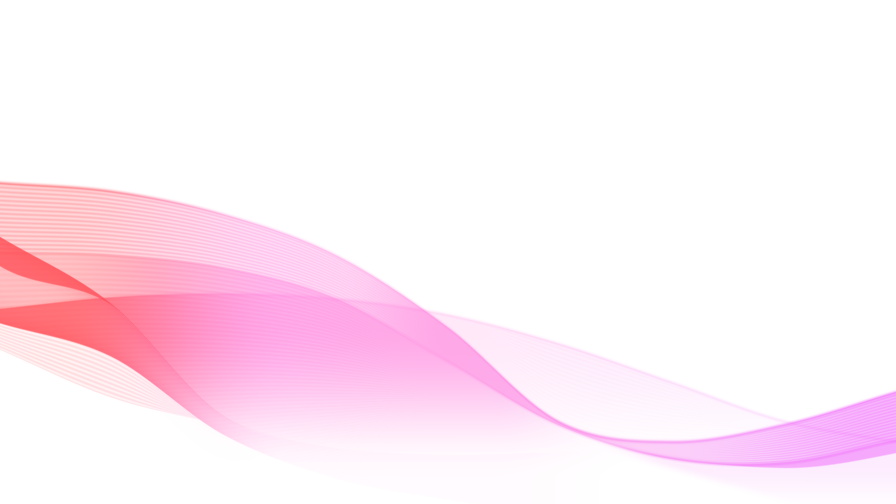
Reproduce this background procedurally as a WebGL 2 fragment shader.

```glsl
#version 300 es
precision highp float;

uniform vec2 u_resolution;
out vec4 outColor;

const vec3 WHITE = vec3(1.0);
const vec3 RED = vec3(1.0, 0.30, 0.33);
const vec3 PINK = vec3(1.0, 0.42, 0.84);
const vec3 MAGENTA = vec3(0.94, 0.40, 0.98);

// Smooth curve through nine evenly spaced heights
float curve(float h[9], float x) {
  float s = clamp(x, 0.0, 0.9999) * 8.0;
  int i = int(s);
  float t = fract(s);
  float a = h[i], b = h[i + 1];
  float before = i > 0 ? h[i - 1] : 2.0 * a - b;
  float after = i < 7 ? h[i + 2] : 2.0 * b - a;
  float m = 0.5 * (b - before), n = 0.5 * (after - a);
  return a + t * (m + t * (3.0 * (b - a) - 2.0 * m - n + t * (2.0 * (a - b) + m + n)));
}

// Soft coverage of everything below an edge
float below(float y, float edge, float soft) {
  return smoothstep(-soft, soft, edge - y);
}

float between(float y, float top, float bottom, float soft) {
  return below(y, top, soft) * (1.0 - below(y, bottom, soft));
}

float stroke(float y, float edge, float width) {
  float d = (y - edge) / width;
  return exp(-d * d);
}

// Glow that hangs under an edge
float underGlow(float y, float edge, float depth, float soft) {
  return below(y, edge, soft) * exp(-max(edge - y, 0.0) / depth);
}

// Fine threads running along a ribbon, fading where they get too dense
float threads(float y, float top, float bottom, float count) {
  float t = count * (y - bottom) / max(abs(top - bottom), 0.012);
  float visible = 1.0 - smoothstep(0.25, 0.8, fwidth(t));
  return visible * cos(6.28318 * t);
}

vec3 inkAt(float x) {
  vec3 warm = mix(RED, PINK, smoothstep(0.06, 0.32, x));
  return mix(warm, MAGENTA, smoothstep(0.45, 0.95, x));
}

void main() {
  vec2 p = gl_FragCoord.xy / u_resolution;
  float x = p.x, y = p.y;
  float soft = 1.0 / u_resolution.y;

  // Ribbon edges
  float crest = curve(float[9](0.637, 0.620, 0.574, 0.493, 0.350, 0.162, 0.123, 0.157, 0.222), x);
  float fold = curve(float[9](0.498, 0.493, 0.468, 0.407, 0.282, 0.155, 0.090, 0.081, 0.125), x);
  float veil = curve(float[9](0.387, 0.410, 0.417, 0.407, 0.375, 0.317, 0.241, 0.164, 0.123), x);
  float streak = curve(float[9](0.530, 0.396, 0.174, 0.118, 0.102, 0.105, 0.11, 0.11, 0.11), x);
  float hem = curve(float[9](0.359, 0.292, 0.137, 0.051, 0.009, -0.02, -0.04, -0.05, -0.06), x);
  float fringe = curve(float[9](0.306, 0.211, 0.157, 0.111, 0.097, 0.104, 0.12, 0.12, 0.12), x);

  vec3 ink = inkAt(x);
  vec3 color = WHITE;
  float fade = smoothstep(0.05, 0.36, y);
  float left = 1.0 - smoothstep(0.12, 0.32, x);
  float right = smoothstep(0.66, 0.74, x);

  // Pale fringe under the hem and pale tail at the right
  float fringeTone = 0.13 + 0.07 * threads(y, hem, fringe, 9.0);
  color = mix(color, ink, fringeTone * between(y, hem, fringe, soft));
  float tailEdge = 0.109 - 0.52 * (x - 0.677);
  float tail = between(y, fold, tailEdge, 0.012) * smoothstep(0.65, 0.75, x);
  color = mix(color, ink, 0.13 * tail * smoothstep(-0.03, 0.09, y));

  // Main body, dissolving downward
  float bodyTone = (0.36 + 0.16 * smoothstep(0.05, 0.2, x)) * fade;
  bodyTone += 0.03 * below(y, fringe, soft) * smoothstep(0.2, 0.3, x);
  bodyTone *= 1.0 - smoothstep(0.55, 0.7, x);
  bodyTone *= 1.0 + 0.07 * threads(y, fold, veil - 0.15, 24.0);
  color = mix(color, ink, bodyTone * between(y, fold, hem, soft));

  // Inner veil, strongest at the left
  float veilTone = mix(0.66, 0.15, smoothstep(0.05, 0.35, x));
  veilTone *= mix(fade, 1.0, 0.5 * left) * (1.0 - right * below(y, crest, soft));
  veilTone *= 1.0 + 0.15 * threads(y, veil, crest, 18.0) * smoothstep(0.45, 0.55, x);
  color = mix(color, ink, veilTone * between(y, veil, hem, soft));

  // Upper ribbon, twisting into the right wing
  float twist = smoothstep(0.38, 0.5, x) * (1.0 - smoothstep(0.56, 0.72, x));
  float wingTone = 0.32 + 0.2 * twist + 0.24 * smoothstep(0.75, 1.0, x);
  wingTone += 0.09 * threads(y, crest, fold, 16.0);
  color = mix(color, ink, wingTone * between(y, crest, fold, soft));

  // Red streak and glowing lower hem
  float streakBase = streak - 0.058 * (1.0 - smoothstep(0.0, 0.14, x));
  color = mix(color, RED, 0.75 * between(y, streak, streakBase, soft) * left);
  color = mix(color, ink, 0.35 * underGlow(y, streak, 0.025, soft) * left);
  float hemGlow = (1.0 - below(y, hem, soft)) * exp(-max(y - hem, 0.0) / 0.025);
  color = mix(color, ink, 0.4 * hemGlow * left);

  // Second strand of the right wing
  float strand = fold - 0.024 * smoothstep(0.78, 1.0, x);
  color = mix(color, ink, 0.5 * between(y, fold, strand, soft) * right);

  // Fine edge lines
  float line = 0.0035;
  float crestLine = 0.22 + 0.25 * smoothstep(0.45, 0.65, x) + 0.2 * left;
  color = mix(color, ink, crestLine * stroke(y, crest, line));
  color = mix(color, ink, (0.18 + 0.25 * right) * stroke(y, fold, line));
  color = mix(color, ink, 0.14 * stroke(y, veil, line));
  outColor = vec4(color, 1.0);
}
```
